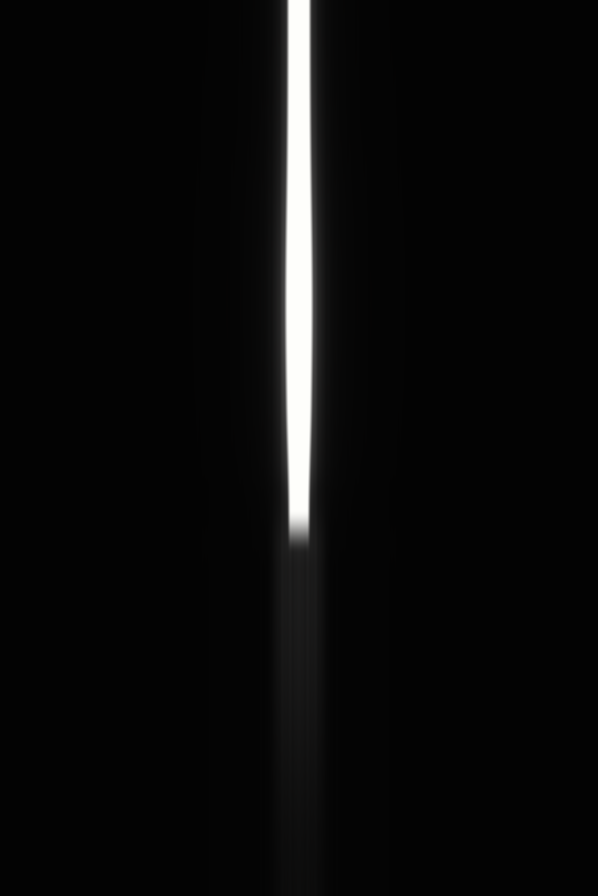
Write a Shadertoy shader that draws this background.

```glsl
const vec3 BACKDROP = vec3(0.012);
const vec3 BEAM_WHITE = vec3(0.995, 0.995, 0.985);
const vec3 GLOW_GREY = vec3(1.0, 0.985, 0.98);

const float TIP_LOW = 0.382;
const float TIP_HIGH = 0.432;

// Smooth bump around a centre
float bell(float x, float centre, float width) {
    float t = (x - centre) / width;
    return exp(-t * t);
}

// Half width of the beam: narrow at the tip, widest above it
float beamHalfWidth(float y) {
    return 0.0165 + 0.002 * smoothstep(0.43, 0.55, y) + 0.0035 * bell(y, 0.66, 0.15);
}

// Solid core with a soft side edge and a fading tip
float beamCore(float edge, float y, float softness) {
    float side = 1.0 - smoothstep(-softness, softness, edge);
    float tip = smoothstep(TIP_LOW, TIP_HIGH, y);
    return side * tip;
}

// Close and wide halos beside the beam
float beamGlow(float edge, float y) {
    float outside = max(edge, 0.0);
    float swell = 0.6 + 0.4 * bell(y, 0.66, 0.22);
    float halo = 0.30 * exp(-outside / 0.011) + 0.04 * exp(-outside / 0.05);
    return halo * swell * smoothstep(TIP_LOW - 0.02, TIP_HIGH + 0.06, y);
}

// Dim column of light falling below the tip
float tailGlow(float x, float y) {
    float column = 1.0 - smoothstep(0.022, 0.056, x);
    float strength = mix(0.025, 0.085, smoothstep(0.0, TIP_LOW, y));
    float haze = 0.012 * exp(-x / 0.08);
    return (column * strength + haze) * (1.0 - smoothstep(TIP_LOW, TIP_HIGH + 0.03, y));
}

// Fine vertical streaks from layered sines
float streaks(float x) {
    return 1.0 + 0.06 * sin(x * 520.0) + 0.04 * sin(x * 893.0 + 1.3);
}

void mainImage(out vec4 fragColor, in vec2 fragCoord) {
    vec2 uv = fragCoord / iResolution.xy;
    float x = abs(uv.x - 0.5);
    float edge = x - beamHalfWidth(uv.y);
    float softness = max(0.0035, 0.75 / iResolution.x);

    // Light outside the core
    float glow = beamGlow(edge, uv.y) + tailGlow(x, uv.y);
    vec3 color = BACKDROP + GLOW_GREY * glow * streaks(x);

    // Bright core on top
    color = mix(color, BEAM_WHITE, beamCore(edge, uv.y, softness));
    fragColor = vec4(color, 1.0);
}
```
